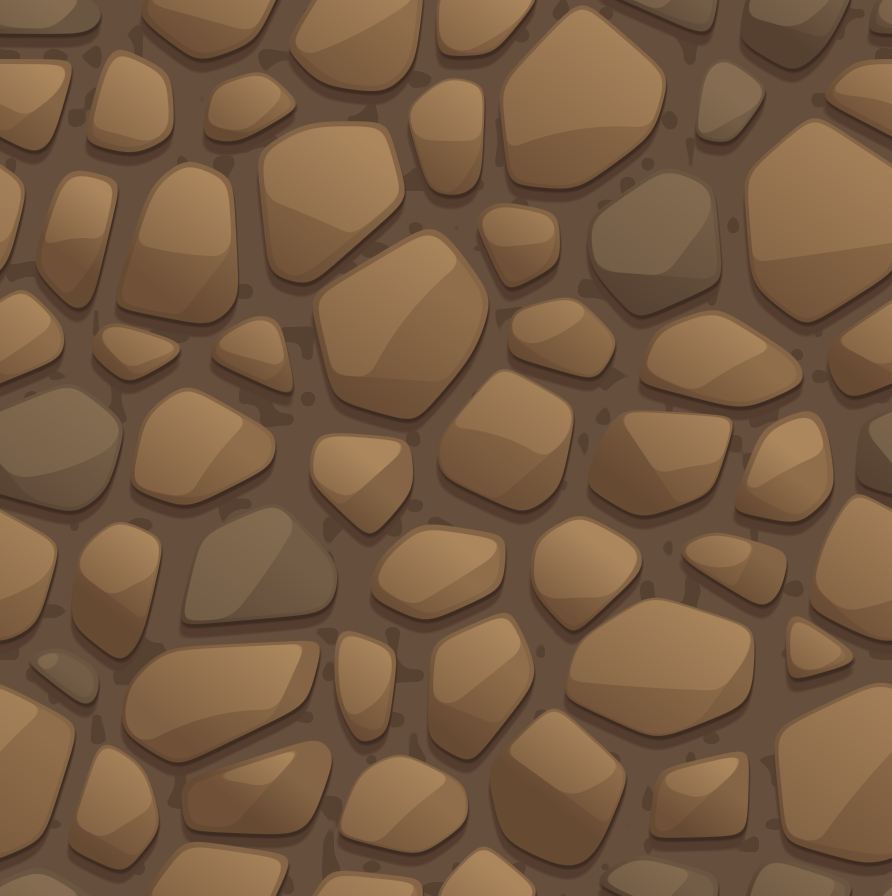
This texture is drawn by a WebGL 1 fragment shader. Its source:

```glsl
precision highp float;
// Cobbles set in brown soil: a wrapped, weighted and stretched Voronoi diagram
// gives each stone a convex outline, rounded by a soft maximum of its edge planes.
// Facets split each stone into lit and shaded faces; shifted copies cast shadows.
uniform vec2 u_resolution;

// Layout, in units of the canvas
const vec2 GRID = vec2(6.0, 8.0);      // rows must be even for the stagger to wrap
const vec2 ORIGIN = vec2(-0.06, -0.056); // puts the seams across stones, not along edges
const float JITTER = 0.52;
const float MAX_WEIGHT = 0.0105;       // spread of stone sizes
const vec2 AXIS = vec2(0.78, 0.62);    // direction in which stones lie
const float STRETCH = 0.13;
const float GAP = 0.0130;
const float TILT = 0.32;               // how far facing edges depart from parallel
const float ROUNDING = 0.0070;
const float GREY_SHARE = 0.17;
const vec2 LIGHT = vec2(0.55, 0.66);
const vec2 CAST_SHIFT = vec2(0.001, 0.0155);
const vec2 CONTACT_SHIFT = vec2(-0.001, 0.0045);
const float SPECK_REPEATS = 42.0;

// Colours
const vec3 SOIL = vec3(0.400, 0.310, 0.240);
const vec3 SPECK = vec3(0.342, 0.258, 0.198);
const vec3 CAST = vec3(0.330, 0.240, 0.183);
const vec3 CONTACT = vec3(0.230, 0.157, 0.118);
const vec3 TOP_LIT = vec3(0.675, 0.530, 0.366);
const vec3 TOP_DIM = vec3(0.500, 0.375, 0.258);
const vec3 SIDE_LIT = vec3(0.565, 0.432, 0.294);
const vec3 SIDE_DIM = vec3(0.438, 0.314, 0.215);
const vec3 GREY_TOP_LIT = vec3(0.525, 0.428, 0.318);
const vec3 GREY_TOP_DIM = vec3(0.445, 0.358, 0.270);
const vec3 GREY_SIDE_LIT = vec3(0.455, 0.366, 0.276);
const vec3 GREY_SIDE_DIM = vec3(0.365, 0.276, 0.210);

struct Stone { float dist; float size; vec2 local; vec2 cell; };

vec3 hash3(vec2 c) {
  vec3 p = fract(vec3(c.xyx + 5.7) * vec3(0.1031, 0.1030, 0.0973));
  p += dot(p, p.yxz + 33.33);
  return fract((p.xxy + p.yzz) * p.zyx);
}

// Whole-number wrap that is safe against rounding in the division
vec2 wrap(vec2 id, vec2 n) { return id - n * floor((id + 0.5) / n); }

// Value noise that repeats after a whole number of cells
float wrapNoise(vec2 p, vec2 n) {
  vec2 i = floor(p), f = fract(p);
  f = f * f * (3.0 - 2.0 * f);
  float a = hash3(wrap(i, n)).x;
  float b = hash3(wrap(i + vec2(1.0, 0.0), n)).x;
  float c = hash3(wrap(i + vec2(0.0, 1.0), n)).x;
  float d = hash3(wrap(i + 1.0, n)).x;
  return mix(mix(a, b, f.x), mix(c, d, f.x), f.y);
}

float softMax(float a, float b, float k) {
  float h = max(k - abs(a - b), 0.0) / k;
  return max(a, b) + 0.25 * k * h * h;
}

float fill(float d, float blur) { return clamp(0.5 - d / blur, 0.0, 1.0); }

// Squeezing space along the axis makes the stones longer that way
vec2 squeeze(vec2 p) { return p - STRETCH * dot(p, AXIS) * AXIS; }

// Squeezed centre (xy) and weight (z) of the stone in a grid cell
vec3 site(vec2 id) {
  vec3 h = hash3(wrap(id, GRID));
  vec2 stagger = vec2(0.5 * wrap(id, vec2(2.0)).y, 0.0);
  return vec3(squeeze((id + stagger + 0.5 + JITTER * (h.xy - 0.5)) / GRID), MAX_WEIGHT * h.z * h.z);
}

Stone stoneAt(vec2 p) {
  // Find the owning stone
  vec2 base = floor(p * GRID - vec2(0.25, 0.0)), home = base;
  vec3 own = vec3(0.0);
  float best = 9.0;
  p = squeeze(p);
  for (int j = -2; j <= 2; j++) for (int i = -2; i <= 2; i++) {
    vec2 id = base + vec2(float(i), float(j));
    vec3 s = site(id);
    float power = dot(p - s.xy, p - s.xy) - s.z;
    if (power < best) { best = power; own = s; home = id; }
  }
  // Blend the planes facing its neighbours
  vec2 q = p - own.xy, cell = wrap(home, GRID);
  float sum = 0.0, inner = 1.0;
  for (int j = -2; j <= 2; j++) for (int i = -2; i <= 2; i++) {
    if (i == 0 && j == 0) continue;
    vec2 hop = vec2(float(i), float(j));
    vec3 other = site(home + hop);
    vec2 away = other.xy - own.xy;
    float len = length(away);
    vec2 dir = away / len;
    vec3 h = hash3(cell * 5.0 + hop + 17.0);
    float reach = 0.5 * (len + (own.z - other.z) / len) - GAP * (0.45 + 1.1 * h.x);
    vec2 normal = normalize(dir + TILT * (h.y - 0.5) * vec2(-dir.y, dir.x));
    sum += exp(dot(q - dir * reach, normal) / ROUNDING);
    inner = min(inner, reach);
  }
  return Stone(ROUNDING * log(sum), 1.3 * max(inner, 0.024), q, cell);
}

vec3 paintStone(Stone s, float px) {
  vec3 h = hash3(s.cell + 71.0), k = hash3(s.cell + 133.0);
  float grey = step(k.x, GREY_SHARE);
  // Facet planes: a bent ridge facing down and a chip beside it
  float angle = -1.3 + 1.5 * (h.x - 0.5);
  float turn = angle + (h.x < 0.4 ? 1.1 : -1.1);
  vec2 down = vec2(cos(angle), sin(angle)), beside = vec2(cos(turn), sin(turn));
  float along = dot(s.local, vec2(-down.y, down.x)) / s.size;
  float ridge = dot(s.local, down) - s.size * (mix(0.05, 0.55, h.y) + 0.4 * (h.z - 0.5) * along * along);
  float chip = dot(s.local, beside) - s.size * mix(0.6, 1.0, k.y);
  float rim = mix(0.002, 0.006, k.z);
  float top = softMax(softMax(s.dist + rim, ridge, 0.014), chip, 0.014);
  // Gradients run from the lit upper right to the dim lower left
  float lit = clamp(0.5 + 0.5 * dot(s.local, LIGHT) / s.size, 0.0, 1.0);
  vec3 topColor = mix(mix(TOP_DIM, TOP_LIT, lit), mix(GREY_TOP_DIM, GREY_TOP_LIT, lit), grey);
  float sideLit = clamp(lit * 1.3, 0.0, 1.0);
  vec3 side = mix(mix(SIDE_DIM, SIDE_LIT, sideLit), mix(GREY_SIDE_DIM, GREY_SIDE_LIT, sideLit), grey);
  side *= 1.0 - 0.08 * fill(-softMax(chip, s.dist + rim, 0.01), px);
  return mix(side, topColor, fill(top, px));
}

void main() {
  vec2 p = gl_FragCoord.xy / u_resolution + ORIGIN;
  float px = 1.0 / min(u_resolution.x, u_resolution.y);
  // Soil with sparse dark specks
  float speck = wrapNoise(p * SPECK_REPEATS, vec2(SPECK_REPEATS));
  vec3 color = mix(SOIL, SPECK, smoothstep(0.77, 0.80, speck));
  // Wide cast shadow, then the tight contact shadow
  color = mix(color, CAST, fill(stoneAt(p + CAST_SHIFT).dist, 0.003));
  color = mix(color, CONTACT, 0.85 * fill(stoneAt(p + CONTACT_SHIFT).dist, 0.0025));
  Stone stone = stoneAt(p);
  color = mix(color, paintStone(stone, px), fill(stone.dist, px));
  gl_FragColor = vec4(color, 1.0);
}
```
